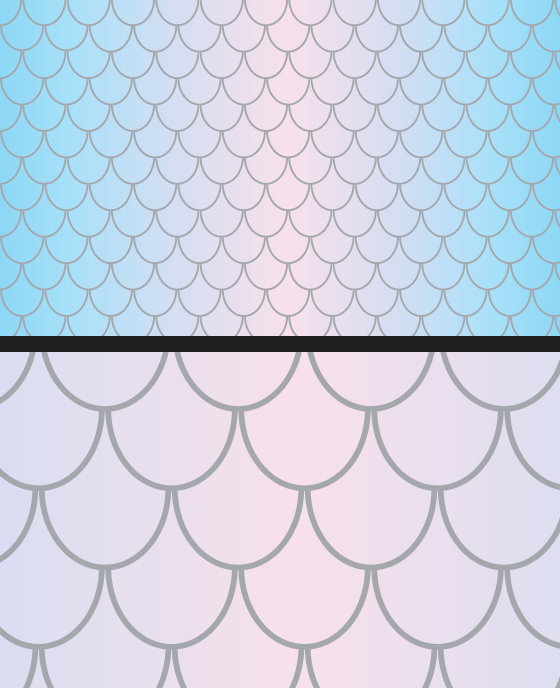
Top: the whole. Bottom: its middle third, enlarged.
Write a Shadertoy shader that draws this pattern.

```glsl
// Fish-scale lattice: staggered rows of half-ellipse outlines in grey over a
// horizontal sky-to-blush gradient. Each row hangs from the bottoms of the row
// above; all lengths are fractions of the canvas width, measured from the top.

const float SCALE_PITCH  = 0.07917;  // horizontal spacing of scales
const float ROW_PITCH    = 0.0472;   // vertical spacing of rows
const float FIRST_BOTTOM = 0.0451;   // depth of the bottoms of row zero
const float SIDE_GAP     = 0.0019;   // inset of each outline from its cell side
const float LINE_HALF    = 0.00172;  // half the outline width
const float RAISED_BY    = 0.0025;   // shortfall of two scales at the upper left

const vec3 LINE_GREY   = vec3(0.645, 0.660, 0.680);
const vec3 EDGE_BLUE   = vec3(0.550, 0.845, 0.960);
const vec3 SKY_BLUE    = vec3(0.665, 0.880, 0.977);
const vec3 LILAC       = vec3(0.850, 0.868, 0.945);
const vec3 BLUSH       = vec3(0.970, 0.880, 0.920);
const float BLUSH_X    = 0.515;      // centre of the pink band
const float BAND_COUNT = 110.0;      // faint vertical steps in the gradient
const float BAND_SHIFT = 0.006;

float hash(float n) {
    return fract(sin(n * 12.99) * 4375.85);
}

// Approximate distance to the lower half of an ellipse, with round ends
float halfEllipse(vec2 q, vec2 radii) {
    q.x = abs(q.x);
    if (q.y < 0.0) return length(q - vec2(radii.x, 0.0));
    float k0 = length(q / radii);
    float k1 = length(q / (radii * radii));
    return abs(k0 * (k0 - 1.0) / max(k1, 1e-5));
}

// Distance to the outline of the nearest scale in one row
float scaleRow(vec2 p, float row) {
    float column = p.x / SCALE_PITCH - 0.5 * mod(row, 2.0);
    float index = floor(column + 0.5);
    float top = FIRST_BOTTOM + (row - 1.0) * ROW_PITCH;
    vec2 q = vec2((column - index) * SCALE_PITCH, p.y - top);
    vec2 radii = vec2(0.5 * SCALE_PITCH - SIDE_GAP, ROW_PITCH);
    if (row == 1.0 && index < 2.0) radii.y -= RAISED_BY;
    return halfEllipse(q, radii);
}

vec3 background(float x) {
    // Distance from the pink centre, reaching 1 at either side
    float t = x < BLUSH_X ? (BLUSH_X - x) / BLUSH_X
                          : (x - BLUSH_X) / (1.0 - BLUSH_X);
    vec3 color = mix(BLUSH, LILAC, clamp(t / 0.36, 0.0, 1.0));
    color = mix(color, SKY_BLUE, clamp((t - 0.36) / 0.38, 0.0, 1.0));
    color = mix(color, EDGE_BLUE, clamp((t - 0.74) / 0.26, 0.0, 1.0));
    float band = hash(floor(x * BAND_COUNT)) - 0.5;
    return color + band * BAND_SHIFT * vec3(1.0, 0.3, 0.1);
}

void mainImage(out vec4 fragColor, in vec2 fragCoord) {
    vec2 p = vec2(fragCoord.x, iResolution.y - fragCoord.y) / iResolution.x;
    float pixel = 1.0 / iResolution.x;

    // Neighbouring rows are included so that strokes can cross row limits
    float row = ceil((p.y - FIRST_BOTTOM) / ROW_PITCH);
    float d = 1.0;
    for (int i = -1; i <= 1; i++) {
        d = min(d, scaleRow(p, row + float(i)));
    }

    float line = clamp(0.5 + (LINE_HALF - d) / pixel, 0.0, 1.0);
    fragColor = vec4(mix(background(p.x), LINE_GREY, line), 1.0);
}
```
